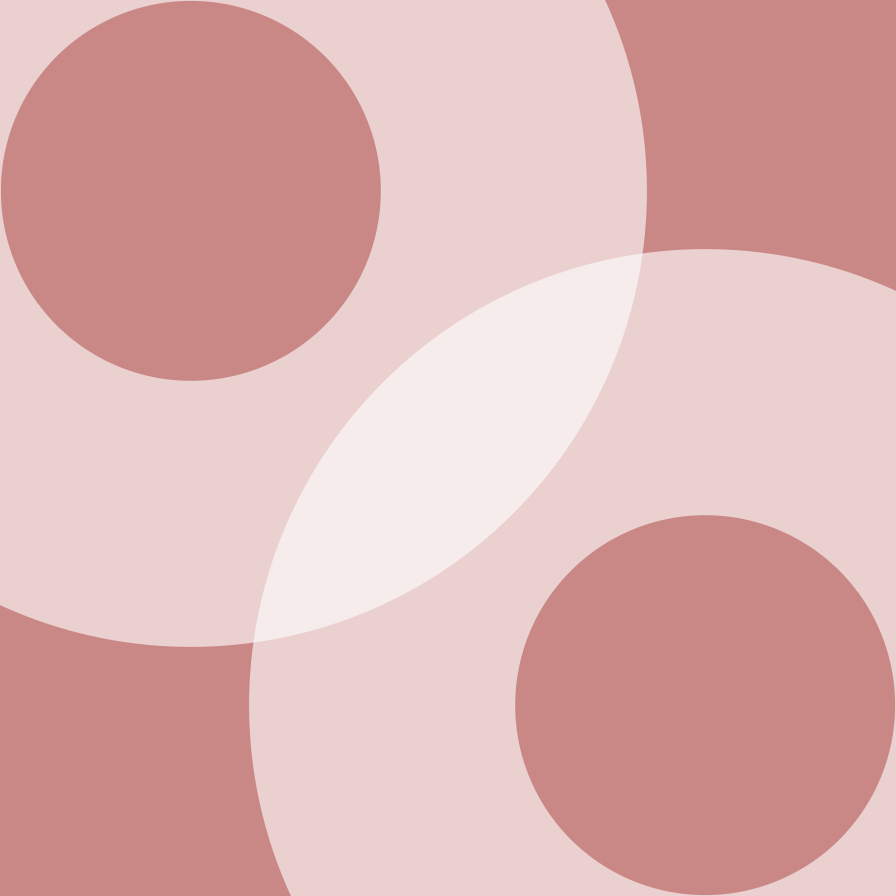
Reproduce this background procedurally as a WebGL 2 fragment shader.

```glsl
#version 300 es
precision highp float;
// Two overlapping pale rings on dusty rose, with a lighter lens where they cross.

uniform vec2 u_resolution;
out vec4 fragColor;

const vec3 ROSE = vec3(0.788, 0.529, 0.525);
const vec3 BLUSH = vec3(0.918, 0.816, 0.812);
const vec3 PALE = vec3(0.965, 0.925, 0.922);

const float RING_INSET = 0.213;
const float INNER_RADIUS = 0.212;
const float OUTER_RADIUS = 0.509;

// Smooth coverage of a disc; edge is the width of one output sample
float disc(vec2 p, vec2 center, float radius, float edge) {
    float dist = length(p - center) - radius;
    return clamp(0.5 - dist / edge, 0.0, 1.0);
}

// Coverage of a disc with a round hole
float ring(vec2 p, vec2 center, float inner, float outer, float edge) {
    return disc(p, center, outer, edge) * (1.0 - disc(p, center, inner, edge));
}

void main() {
    float size = min(u_resolution.x, u_resolution.y);
    vec2 p = (gl_FragCoord.xy - 0.5 * u_resolution) / size + 0.5;
    float edge = 1.0 / size;

    // Rings sit in opposite corners, mirrored through the middle
    vec2 upperLeft = vec2(RING_INSET, 1.0 - RING_INSET);
    float first = ring(p, upperLeft, INNER_RADIUS, OUTER_RADIUS, edge);
    float second = ring(p, 1.0 - upperLeft, INNER_RADIUS, OUTER_RADIUS, edge);

    // One layer gives blush, two layers give the pale lens
    vec3 single = mix(ROSE, BLUSH, first);
    vec3 doubled = mix(BLUSH, PALE, first);
    fragColor = vec4(mix(single, doubled, second), 1.0);
}
```
